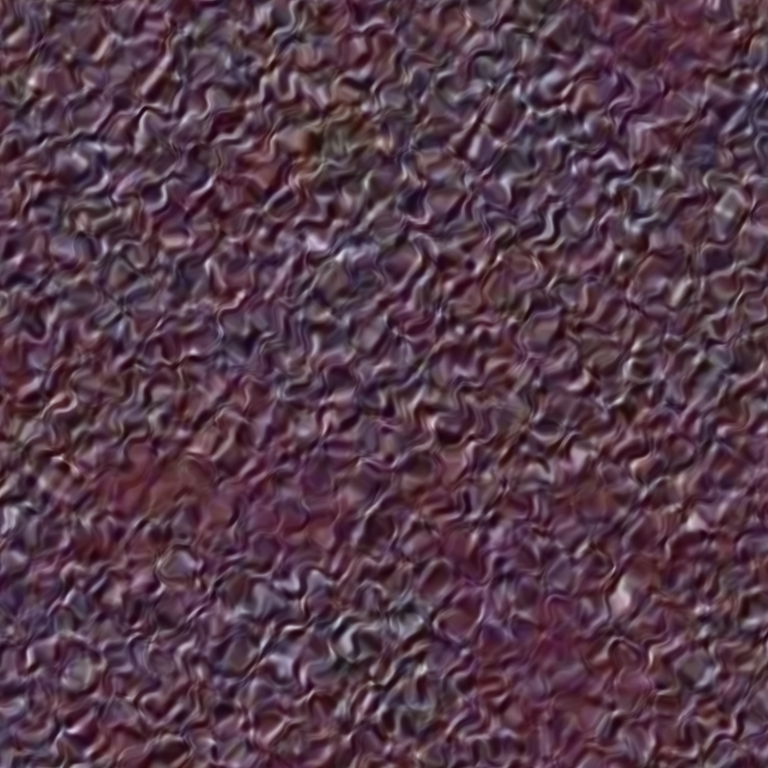
A Shadertoy shader for this texture:

```glsl
// Rough plum-coloured stone: a fine, slanted grain lit from one side as relief.
// Warped value noise gives the height; broad noise drifts the tint between
// maroon, violet and grey-olive, and calms the relief in the maroon patches.

#define GRAIN_FREQ   86.0   // grains across the canvas
#define GRAIN_ANGLE  0.95   // direction of the grain, radians
#define GRAIN_LENGTH 1.50   // length of a grain relative to its width
#define GRAIN_WARP   0.90   // bending of the grains, in grain widths
#define RELIEF       5.6    // steepness of the lighting
#define CONTRAST     0.082  // brightness spread of the grain
#define PATCH_FREQ   6.0    // tint patches across the canvas
#define SPECK_FREQ   38.0   // small colour flecks across the canvas
#define BASE_COLOR   vec3(0.333, 0.222, 0.282)

float hash(vec2 cell, uint seed) {
    uvec2 q = uvec2(ivec2(cell) + 32768);
    uint h = q.x * 1664525u + q.y * 22695477u + seed * 747796405u;
    h = (h ^ (h >> 16u)) * 2246822519u;
    h = (h ^ (h >> 13u)) * 3266489917u;
    h ^= h >> 16u;
    return float(h >> 8u) / 16777216.0;
}

// Smooth value noise in 0..1
float noise(vec2 p, uint seed) {
    vec2 i = floor(p), f = fract(p);
    f = f * f * f * (f * (f * 6.0 - 15.0) + 10.0);
    vec2 e = vec2(1.0, 0.0);
    return mix(mix(hash(i, seed), hash(i + e.xy, seed), f.x),
               mix(hash(i + e.yx, seed), hash(i + e.xx, seed), f.x), f.y);
}

// Layered noise centred on zero, each layer turned against the last
float layered(vec2 p, uint seed) {
    float sum = 0.0, weight = 0.55;
    for (uint k = 0u; k < 3u; k++) {
        sum += weight * (noise(p, seed + k) - 0.5);
        p = mat2(1.6, 1.2, -1.2, 1.6) * p + 7.3;
        weight *= 0.55;
    }
    return sum;
}

// Height of the grain, two layers so that the pits stay crisp
float grainHeight(vec2 p) {
    return 0.70 * noise(p, 11u) + 0.30 * noise(p * 1.9 + 3.7, 12u);
}

// Height difference along the light, in the stretched grain frame
float grainRelief(vec2 uv) {
    float c = cos(GRAIN_ANGLE), s = sin(GRAIN_ANGLE);
    vec2 p = mat2(c, -s, s, c) * uv * GRAIN_FREQ;
    vec2 bend = vec2(noise(p * 0.45, 21u), noise(p * 0.45, 22u)) - 0.5;
    p = (p + 2.0 * GRAIN_WARP * bend) / vec2(GRAIN_LENGTH, 1.0);
    vec2 toLight = vec2(0.22, 0.42);
    return grainHeight(p - toLight) - grainHeight(p + toLight);
}

void mainImage(out vec4 fragColor, in vec2 fragCoord) {
    vec2 uv = fragCoord / iResolution.y;

    // Broad patches and small flecks of tint
    float maroon = layered(uv * PATCH_FREQ, 31u) * 3.2;
    float violet = layered(uv * PATCH_FREQ * 0.8, 41u) * 3.0;
    float fleckRed = noise(uv * SPECK_FREQ, 51u) - 0.5;
    float fleckBlue = noise(uv * SPECK_FREQ * 1.2, 52u) - 0.5;

    // Relief, softened where the maroon lies smooth
    float calm = smoothstep(0.1, 1.1, maroon + 0.5 * fleckRed);
    float tone = grainRelief(uv) * RELIEF * mix(1.12, 0.55, calm);
    tone += 1.3 * layered(uv * 24.0, 61u) - 0.25 * calm;
    tone += 0.10 * (tone * tone - 1.0);

    // Colour: brightness first, then the tint shifts
    vec3 color = BASE_COLOR + CONTRAST * tone * vec3(0.94, 1.0, 1.0);
    color += vec3(0.022, -0.022, -0.010) * maroon;
    color += vec3(-0.003, -0.004, 0.024) * violet;
    color += vec3(0.065, -0.025, -0.020) * fleckRed;
    color += vec3(-0.010, -0.010, 0.085) * fleckBlue;

    fragColor = vec4(clamp(color, 0.0, 1.0), 1.0);
}
```
